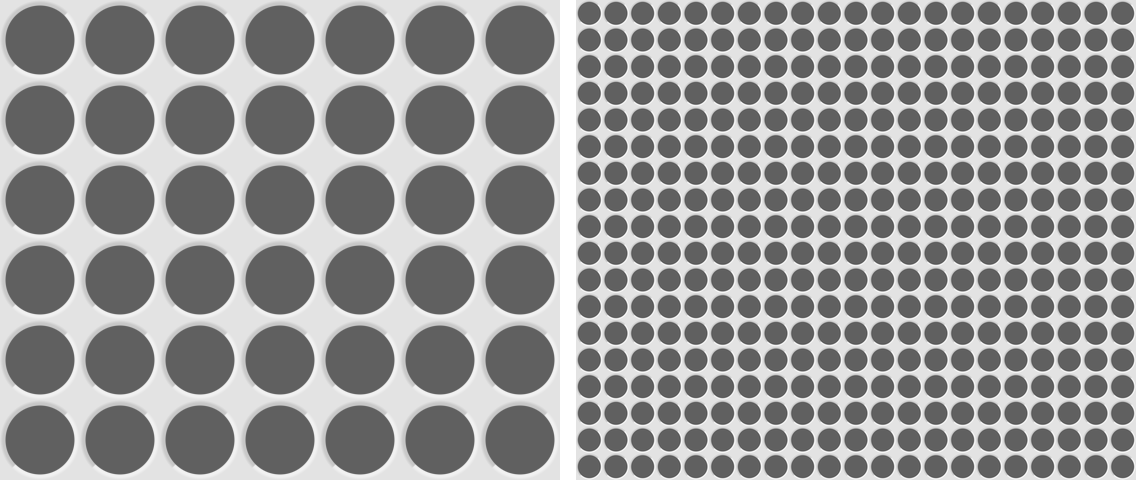
Left, the tile; right, the same tile 3 across and 3 down.
Reproduce this pattern procedurally as a WebGL 2 fragment shader.

```glsl
#version 300 es
precision highp float;
// Grid of dark round holes in a pale sheet, each with a bevel shaded at upper left and lit at lower right.

uniform vec2 u_resolution;
out vec4 fragColor;

const vec2 REPEATS = vec2(7.0, 6.0);

// Lengths in units of one cell
const float HOLE_RADIUS = 0.431;
const float BEVEL_FLAT = 0.464;   // bevel keeps full strength up to here
const float BEVEL_OUTER = 0.499;  // and has faded into the sheet here

const vec3 SHEET = vec3(0.89);
const vec3 HOLE = vec3(0.378);
const vec3 SHADE = vec3(0.79);
const vec3 LIGHT = vec3(0.945);

// Smoothed coverage of the side where the signed distance is negative
float coverage(float signedDistance, float pixel) {
    return 1.0 - smoothstep(-0.75 * pixel, 0.75 * pixel, signedDistance);
}

// Bevel strength: full near the hole, fading linearly outwards
float bevelStrength(float radius, float flatEnd, float outerEnd) {
    return clamp((outerEnd - radius) / (outerEnd - flatEnd), 0.0, 1.0);
}

vec3 bevelColor(vec2 p, float pixel) {
    // The rising diagonal parts the shaded half from the lit half
    float diagonal = (p.x - p.y) * inversesqrt(2.0);
    return mix(LIGHT, SHADE, coverage(diagonal, pixel));
}

vec3 holeCell(vec2 p, float pixel) {
    float radius = length(p);
    float strength = bevelStrength(radius, BEVEL_FLAT, BEVEL_OUTER);
    vec3 color = mix(SHEET, bevelColor(p, pixel), strength);
    return mix(color, HOLE, coverage(radius - HOLE_RADIUS, pixel));
}

void main() {
    vec2 uv = gl_FragCoord.xy / u_resolution;
    vec2 cellPoint = fract(uv * REPEATS) - 0.5;
    vec2 pixelSize = REPEATS / u_resolution;
    fragColor = vec4(holeCell(cellPoint, max(pixelSize.x, pixelSize.y)), 1.0);
}
```
